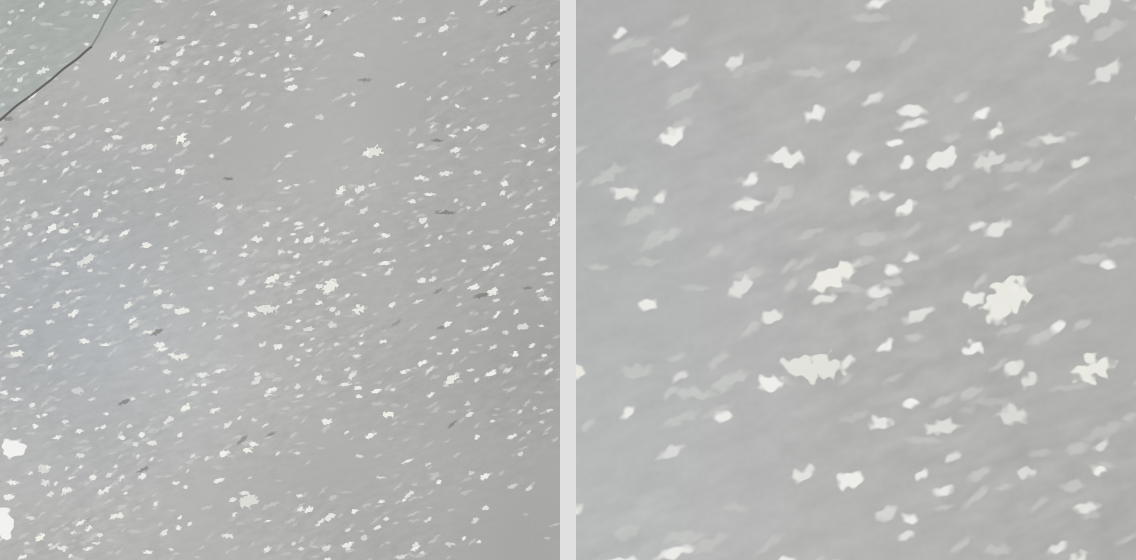
Left, the full canvas; right, a detail of the centre.
Give the GLSL for this texture, as a Shadertoy shader.

```glsl
// Worn grey stone slab with slanted pale chips, faint streaks and a thin crack.
// Chips are jittered ellipses on hashed grids, clustered by gradient noise;
// the ground is a soft gradient with mottling stretched along the grain.

vec3 hash3(vec2 p) {
    vec3 q = fract(p.xyx * vec3(0.1031, 0.1030, 0.0973));
    q += dot(q, q.yxz + 33.33);
    return fract((q.xxy + q.yzz) * q.zyx);
}

float gradientNoise(vec2 p) {
    vec2 cell = floor(p), f = fract(p);
    vec2 u = f * f * f * (f * (f * 6.0 - 15.0) + 10.0);
    vec4 corner;
    for (int i = 0; i < 4; i++) {
        vec2 o = vec2(i & 1, i >> 1);
        float a = 6.2832 * hash3(cell + o + 71.0).x;
        corner[i] = dot(vec2(cos(a), sin(a)), f - o);
    }
    return mix(mix(corner.x, corner.y, u.x), mix(corner.z, corner.w, u.x), u.y);
}

vec2 rotate(vec2 p, float a) {
    float c = cos(a), s = sin(a);
    return vec2(c * p.x + s * p.y, c * p.y - s * p.x);
}

// Relative number of chips around a place on the slab
float chipDensity(vec2 p) {
    float clusters = 1.0 + 1.1 * gradientNoise(p * 5.0 + 3.7) + 0.9 * gradientNoise(p * 13.0);
    float bareBand = exp(-dot(p - vec2(0.62, 0.82), p - vec2(0.62, 0.82)) * 30.0);
    float bareCorner = smoothstep(0.35, 0.0, length(p - vec2(0.95, 0.02)));
    return max(clusters + 0.25 * (0.5 - p.x) - 0.65 * bareBand - 0.7 * bareCorner, 0.05);
}

// Opacity of one layer of chips; halfSize is length and width of a typical chip
float chips(vec2 p, float grid, vec2 halfSize, float chance, float seed) {
    float cover = 0.0;
    float soft = max(0.0012, 0.8 / iResolution.y);
    vec2 wobble = vec2(gradientNoise(p * 170.0 + seed), gradientNoise(p * 170.0 - seed - 40.0));
    vec2 home = floor(p * grid);
    for (int y = -1; y <= 1; y++)
    for (int x = -1; x <= 1; x++) {
        vec2 cell = home + vec2(x, y);
        vec3 place = hash3(cell + seed * 17.0 + 100.0);
        vec3 form = hash3(cell + seed * 29.0 + 300.0);
        vec2 center = (cell + place.xy) / grid;
        if (place.z > chance * chipDensity(center)) continue;
        vec2 size = halfSize * mix(vec2(0.55), vec2(1.4, 1.3), form.xy * form.x);
        vec2 q = rotate(p - center, 0.36 + 0.9 * (form.z - 0.5));
        q += wobble * size.y * 1.1;
        float d = (length(q / size) - 1.0) * size.y;
        float strength = mix(0.45, 1.0, sqrt(fract(form.z * 7.0 + form.y)));
        cover = max(cover, strength * smoothstep(soft, -soft, d));
    }
    return cover;
}

float segmentDistance(vec2 p, vec2 a, vec2 b) {
    vec2 ab = b - a;
    return length(p - a - ab * clamp(dot(p - a, ab) / dot(ab, ab), 0.0, 1.0));
}

void mainImage(out vec4 fragColor, in vec2 fragCoord) {
    vec2 p = fragCoord / iResolution.y;
    vec2 grain = rotate(p, 0.36);

    // Ground: light left and middle, dimmer right, cool patch at the left edge
    vec3 color = vec3(0.692, 0.692, 0.683);
    color += 0.026 * smoothstep(0.75, 0.0, length(p - vec2(0.2, 0.3)));
    color -= 0.034 * smoothstep(0.55, 1.05, p.x + 0.15 * (0.5 - p.y));
    color += vec3(-0.016, -0.002, 0.018) * exp(-14.0 * dot(p - vec2(0.13, 0.44), p - vec2(0.13, 0.44)));
    color += 0.03 * gradientNoise(p * 4.0 + 9.0);

    // Mottling along the grain, stronger where chips are dense
    float density = chipDensity(p);
    float streak = gradientNoise(grain * vec2(32.0, 85.0)) + 0.6 * gradientNoise(grain * vec2(85.0, 190.0) + 20.0);
    color += 0.026 * min(density, 1.6) * streak;
    color += 0.008 * gradientNoise(p * 260.0);

    // Slab beyond the crack is cooler and a little darker
    float wander = 0.003 * gradientNoise(p * 24.0);
    vec2 bend = vec2(0.163, 0.916);
    float beyond = smoothstep(-0.004, 0.004, p.y - 0.785 - 0.8 * p.x + wander);
    color += beyond * vec3(-0.028, -0.008, -0.012);

    // Dark pits, then faint, bright and large pale chips
    color = mix(color, vec3(0.47, 0.47, 0.46), 0.75 * chips(p, 17.0, vec2(0.014, 0.0042), 0.11, 1.0));
    color = mix(color, vec3(0.82, 0.83, 0.81), 0.6 * chips(p, 52.0, vec2(0.0085, 0.0031), 0.36, 2.0));
    color = mix(color, vec3(0.94, 0.94, 0.925), chips(p, 40.0, vec2(0.0078, 0.0043), 0.38, 3.0));
    color = mix(color, vec3(0.95, 0.95, 0.92), chips(p, 13.0, vec2(0.014, 0.0082), 0.16, 4.0));

    // Worn white patches down the lower left edge
    float worn = 0.022 - length((p - vec2(0.008, 0.065)) * vec2(1.3, 0.8));
    worn = max(worn, 0.019 - length((p - vec2(0.025, 0.2)) * vec2(0.9, 1.1)));
    worn += 0.012 * gradientNoise(grain * vec2(55.0, 90.0));
    color = mix(color, vec3(0.95, 0.95, 0.94), smoothstep(-0.002, 0.002, worn));

    // Crack, fading after its bend
    vec2 q = p + vec2(0.0, wander);
    float crack = smoothstep(0.0032, 0.0008, segmentDistance(q, vec2(-0.02, 0.77), bend));
    float tail = smoothstep(0.0028, 0.0006, segmentDistance(q, bend, vec2(0.215, 1.01)));
    color = mix(color, vec3(0.36, 0.35, 0.34), max(0.85 * crack, 0.4 * tail));

    fragColor = vec4(clamp(color, 0.0, 1.0), 1.0);
}
```
